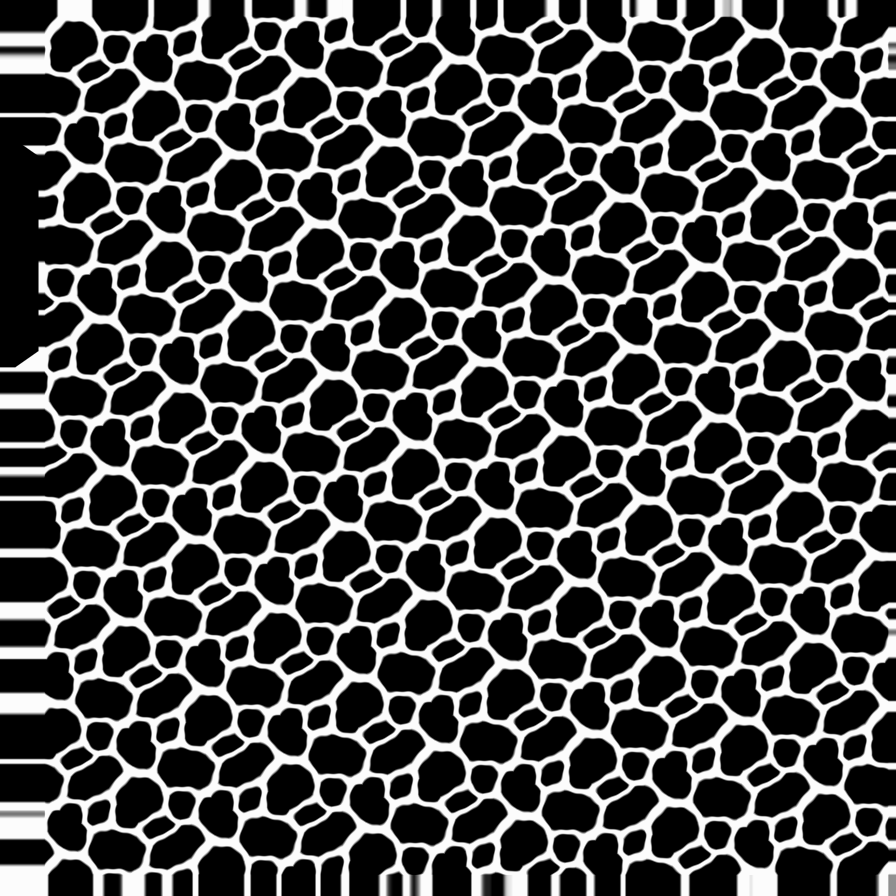
Give the GLSL for this pattern, as a three.js fragment shader.

```glsl
varying vec2 vUv;

const float TAU = 6.2831853;

// Signed distance to a tilted ellipse, repeated on a turned square lattice
float pebble(vec2 p, vec2 center, vec2 radii, float angle) {
  mat2 lattice = mat2(1.056, -0.888, 0.888, 1.056);
  vec2 cell = (p - center) * lattice / 1.9037;
  vec2 d = lattice * (fract(cell + 0.5) - 0.5) + 1e-5;
  float c = cos(angle), s = sin(angle);
  d = vec2(c * d.x + s * d.y, c * d.y - s * d.x);
  float k = length(d / radii);
  return k * (k - 1.0) / length(d / (radii * radii));
}

float smoothMax(float a, float b, float k) {
  float h = max(k - abs(a - b), 0.0) / k;
  return max(a, b) + h * h * k * 0.25;
}

// Keep the two smallest distances, as in cellular noise
void addStone(inout vec2 nearest, float d) {
  nearest = d < nearest.x ? vec2(d, nearest.x) : vec2(nearest.x, min(nearest.y, d));
}

float stones(vec2 p) {
  // Slight wobble of the outlines, in step with the lattice
  vec2 q = vec2(1.056 * p.x - 0.888 * p.y, 0.888 * p.x + 1.056 * p.y) / 1.9037 * TAU;
  p += 0.012 * sin(vec2(3.0 * q.y + 2.0 * q.x, 4.0 * q.x - q.y + 1.3));
  p += 0.005 * sin(vec2(7.0 * q.x - 4.0 * q.y, 6.0 * q.y + 5.0 * q.x));

  vec2 nearest = vec2(9.0);
  // Long oval and bean
  addStone(nearest, pebble(p, vec2(1.80, 2.94), vec2(0.43, 0.24), 0.6));
  addStone(nearest, pebble(p, vec2(1.04, 2.90), vec2(0.40, 0.30), -0.15));
  // Heart and knobbed stone, each of two lobes
  addStone(nearest, min(pebble(p, vec2(2.40, 2.66), vec2(0.31, 0.33), 0.0),
                        pebble(p, vec2(2.25, 2.50), vec2(0.18, 0.24), 0.0)));
  addStone(nearest, min(pebble(p, vec2(1.45, 2.28), vec2(0.33, 0.23), -0.7),
                        pebble(p, vec2(1.52, 2.47), vec2(0.16, 0.22), 0.0)));
  // Small fillers
  addStone(nearest, pebble(p, vec2(0.99, 2.46), vec2(0.20, 0.23), 0.0));
  addStone(nearest, pebble(p, vec2(0.69, 2.16), vec2(0.24, 0.17), 0.1));
  addStone(nearest, pebble(p, vec2(1.87, 2.52), vec2(0.21, 0.145), 1.05));

  return smoothMax(nearest.x, 0.5 * (nearest.x - nearest.y) + 0.032, 0.06);
}

void main() {
  // Clamping stretches the outermost stones into streaks along the margins
  vec2 uv = clamp(vUv, vec2(0.0495, 0.0234), vec2(0.992, 0.982));
  float mortar = smoothstep(-0.016, 0.016, stones(uv * 11.52 - 3.84));

  // Dark bevelled tab on the left margin
  float tab = max(abs(vUv.y - 0.717) - 0.127 + 0.7 * max(vUv.x - 0.017, 0.0), vUv.x - 0.043);
  mortar *= smoothstep(-0.001, 0.001, tab);

  gl_FragColor = vec4(vec3(0.99 * mortar), 1.0);
}
```
